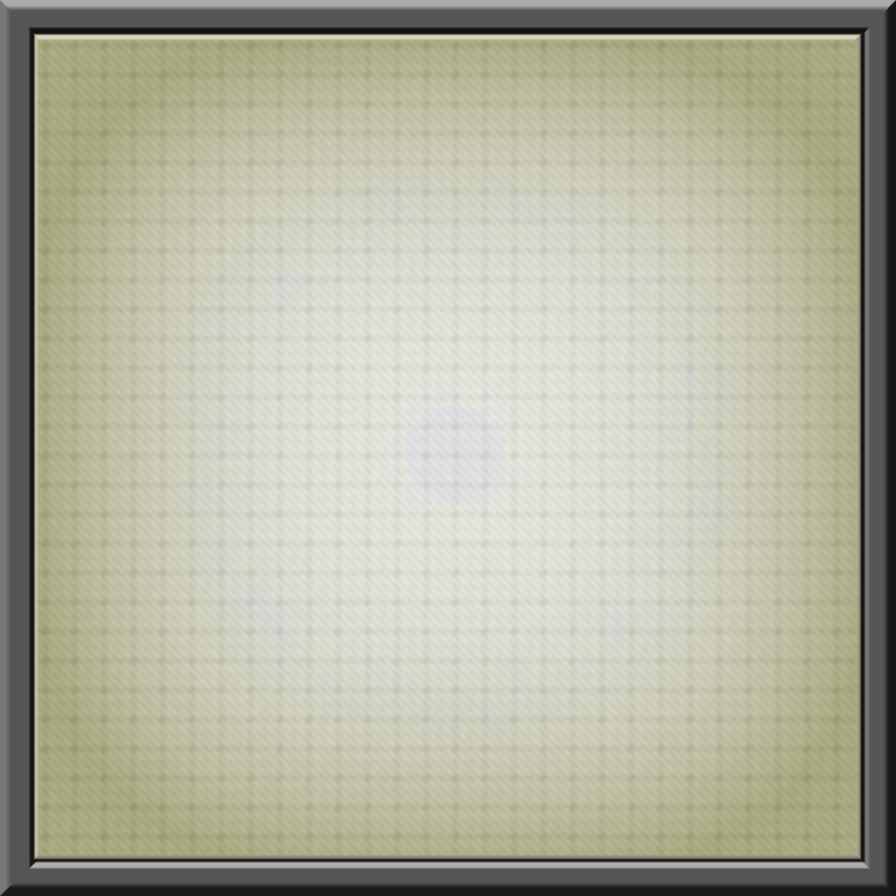
This background is drawn by a Shadertoy shader. Its source:

```glsl
// A pale woven olive panel with a soft central glow, set in a bevelled grey frame.

const vec3 GLOW = vec3(0.88, 0.88, 0.855);
const vec3 OLIVE = vec3(0.665, 0.665, 0.515);
const vec3 LAVENDER = vec3(0.86, 0.86, 0.885);
const vec3 CREAM = vec3(0.85, 0.84, 0.75);
const vec2 CENTRE = vec2(0.5065, 0.4935);
const float CELL = 0.0327;

// Sine-free hash and smooth value noise
float hash(vec2 p) {
    vec3 q = fract(p.xyx * 0.1031);
    q += dot(q, q.yzx + 33.33);
    return fract((q.x + q.y) * q.z);
}

float noise(vec2 p) {
    vec2 i = floor(p), f = fract(p);
    f = f * f * (3.0 - 2.0 * f);
    float low = mix(hash(i), hash(i + vec2(1, 0)), f.x);
    float high = mix(hash(i + vec2(0, 1)), hash(i + vec2(1, 1)), f.x);
    return mix(low, high, f.y);
}

// Soft coverage of the rectangle from lo to hi
float box(vec2 p, vec2 lo, vec2 hi, float soft) {
    vec2 inside = min(p - lo, hi - p);
    return smoothstep(-soft, soft, min(inside.x, inside.y));
}

// Mitred bevel; shades are ordered left, top, right, bottom
float bevel(vec2 p, vec2 lo, vec2 hi, vec4 shades, float soft) {
    vec2 a = p - lo, b = hi - p;
    float horizontal = mix(shades.z, shades.x, smoothstep(-soft, soft, b.x - a.x));
    float vertical = mix(shades.w, shades.y, smoothstep(-soft, soft, a.y - b.y));
    float nearer = min(a.x, b.x) - min(a.y, b.y);
    return mix(horizontal, vertical, smoothstep(-soft, soft, nearer));
}

// Rounded-square falloff with a cool spot and a faint cool ring
vec3 panelGlow(vec2 p) {
    vec2 q = abs(p - CENTRE) / 0.461;
    float r = pow(dot(q * q, q), 1.0 / 3.0);
    vec3 col = mix(GLOW, OLIVE, min(pow(r, 2.5), 1.05));
    float d = length(p - CENTRE);
    float spot = 1.0 - smoothstep(0.045, 0.064, d);
    float ring = exp(-pow((d - 0.275) / 0.035, 2.0));
    float patches = smoothstep(0.4, 0.75, noise(p * 38.0));
    col = mix(col, LAVENDER, 0.75 * spot);
    return col + vec3(-0.004, -0.006, 0.022) * ring * patches;
}

// Woven grid: thin seams, dark knots and fine falling diagonals
float weave(vec2 p) {
    vec2 cell = (p - vec2(0.5087, 0.4913)) / CELL;
    vec2 seam = exp(-pow(abs(fract(cell + 0.5) - 0.5) / 0.11, vec2(2.0)));
    float stripes = cos(6.28318 * 3.0 * (cell.x + cell.y));
    vec2 halfGrid = cos(12.56637 * cell);
    float grain = noise(p * 180.0) - 0.5;
    return 0.011 * stripes - 0.016 * (seam.x + seam.y) - 0.035 * seam.x * seam.y
         - 0.005 * (halfGrid.x + halfGrid.y) + 0.012 * grain + 0.009;
}

void mainImage(out vec4 fragColor, in vec2 fragCoord) {
    vec2 uv = fragCoord / iResolution.xy;
    float soft = max(0.0018, 0.75 / min(iResolution.x, iResolution.y));

    // Outer bevel and flat frame
    float outer = bevel(uv, vec2(0), vec2(1), vec4(0.47, 0.67, 0.09, 0.10), soft);
    vec3 col = vec3(mix(outer, 0.335, box(uv, vec2(0.009, 0.012), vec2(0.989, 0.991), 0.004)));

    // Recessed groove: dark above and left, bright below and right
    vec2 lo = vec2(0.033, 0.031), hi = vec2(0.970, 0.969);
    float groove = bevel(uv, lo, hi, vec4(0.10, 0.06, 0.46, 0.68), soft);
    col = mix(col, vec3(groove), box(uv, lo, hi, soft));
    col = mix(col, vec3(0.07, 0.07, 0.055), box(uv, vec2(0.035, 0.038), vec2(0.965, 0.966), soft));

    // Lit rim of the panel
    lo = vec2(0.0385, 0.0415);
    hi = vec2(0.9605, 0.9615);
    float rim = bevel(uv, lo, hi, vec4(0.92, 1.0, 0.68, 0.65), soft);
    col = mix(col, CREAM * rim, box(uv, lo, hi, soft));

    // Fabric
    vec3 fabric = panelGlow(uv) + weave(uv);
    col = mix(col, fabric, box(uv, vec2(0.042, 0.045), vec2(0.958, 0.956), soft));

    fragColor = vec4(clamp(col, 0.0, 1.0), 1.0);
}
```
